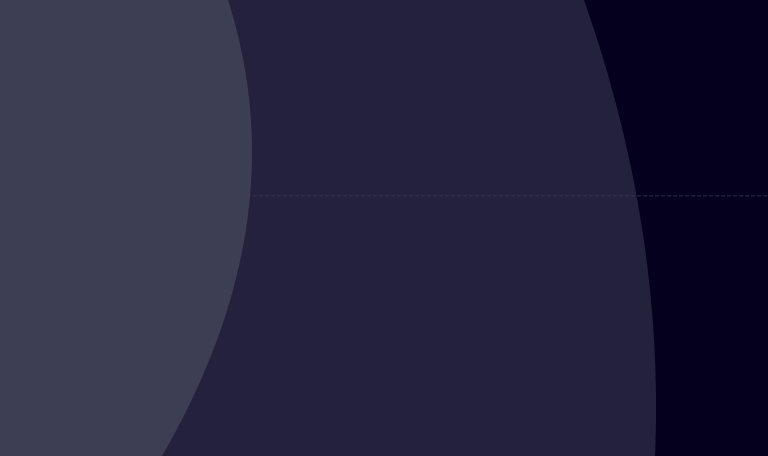
Reproduce this background procedurally as a Shadertoy shader.

```glsl
// Three flat tones split by two wide bowed edges, with a faint dashed rule across.
// Each edge is a cubic in height around its rightmost point; one pixel of
// coverage smooths every border. Lengths are in canvas heights.

const vec3 PALE_SLATE = vec3(0.241, 0.238, 0.325);
const vec3 DUSK_INDIGO = vec3(0.141, 0.130, 0.235);
const vec3 NIGHT_NAVY = vec3(0.016, 0.000, 0.118);
const vec3 RULE_COLOR = vec3(0.245, 0.242, 0.310);

// Rightmost point of each bowed edge, then its square and cubic terms
const vec2 INNER_APEX = vec2(0.5526, 0.6667);
const vec2 INNER_BEND = vec2(0.4638, 0.0296);
const vec2 OUTER_APEX = vec2(1.4386, 0.1053);
const vec2 OUTER_BEND = vec2(0.1975, 0.0);

const float RULE_HEIGHT = 0.5707;
const float RULE_THICKNESS = 0.0033;
const float RULE_OPACITY = 0.5;
const float DASH_PERIOD = 0.01316;
const float DASH_FILL = 0.62;

// Coverage of a region whose signed distance is negative inside
float coverage(float signedDistance, float pixel) {
    return clamp(0.5 - signedDistance / pixel, 0.0, 1.0);
}

// Approximate signed distance to a bowed edge, negative on its left
float bowedEdge(vec2 p, vec2 apex, vec2 bend) {
    float h = p.y - apex.y;
    float edgeX = apex.x - h * h * (bend.x + bend.y * h);
    float slope = h * (2.0 * bend.x + 3.0 * bend.y * h);
    return (p.x - edgeX) / sqrt(1.0 + slope * slope);
}

// Coverage of the horizontal dashed rule
float dashedRule(vec2 p, float pixel) {
    float line = coverage(abs(p.y - RULE_HEIGHT) - 0.5 * RULE_THICKNESS, pixel);
    float fromDashCentre = abs(fract(p.x / DASH_PERIOD) - 0.5) * DASH_PERIOD;
    float dash = coverage(fromDashCentre - 0.5 * DASH_FILL * DASH_PERIOD, pixel);
    return line * dash;
}

void mainImage(out vec4 fragColor, in vec2 fragCoord) {
    float pixel = 1.0 / iResolution.y;
    vec2 p = fragCoord * pixel;

    // Tones from back to front
    float outer = coverage(bowedEdge(p, OUTER_APEX, OUTER_BEND), pixel);
    float inner = coverage(bowedEdge(p, INNER_APEX, INNER_BEND), pixel);
    vec3 color = mix(NIGHT_NAVY, DUSK_INDIGO, outer);
    color = mix(color, PALE_SLATE, inner);

    // Rule, almost lost against the pale tone
    color = mix(color, RULE_COLOR, RULE_OPACITY * dashedRule(p, pixel));

    fragColor = vec4(color, 1.0);
}
```
